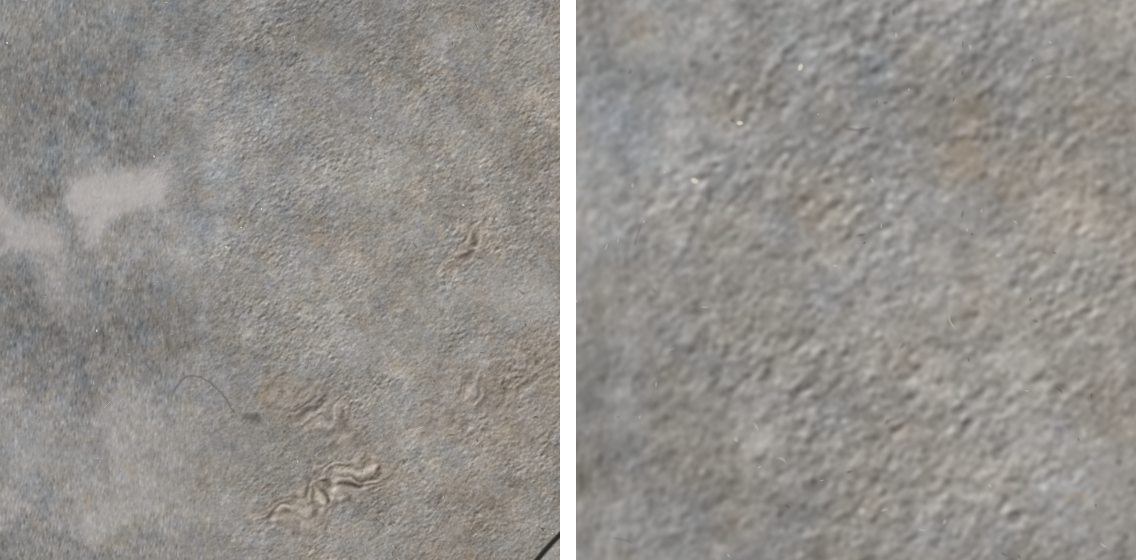
Left, the full canvas; right, a detail of the centre.
Reproduce this texture procedurally as a three.js fragment shader.

```glsl
// Worn grey concrete: cool and dusty at left, brown, chipped and pitted at lower right.
// Cellular bump noise gives mottling, brushed grain and embossed relief;
// soft capsules shape the dust, and jittered cells scatter pits and glints.
varying vec2 vUv;

const vec3 COOL_GREY = vec3(0.545, 0.543, 0.538);
const vec3 WARM_GREY = vec3(0.570, 0.548, 0.520);
const vec3 DUST = vec3(0.720, 0.700, 0.690);
const vec3 CLAY = vec3(0.600, 0.540, 0.475);
const vec3 TAN = vec3(0.670, 0.600, 0.500);
const vec3 PIT = vec3(0.300, 0.275, 0.255);
const vec3 GLINT = vec3(0.860, 0.840, 0.780);
const float MOTTLE = 0.038;
const float GRAIN = 0.072;
const float RELIEF = 0.062;
const float CHIP_DEPTH = 0.190;
const float SLANT = 0.65;
const vec2 LIGHT = vec2(-0.6, 0.8);

vec3 hash3(vec2 p) {
  vec3 q = fract(p.xyx * vec3(0.1031, 0.1030, 0.0973));
  q += dot(q, q.yxz + 33.33);
  return fract((q.xxy + q.yzz) * q.zyx);
}

vec2 turn(vec2 p, float a) {
  float c = cos(a), s = sin(a);
  return vec2(c * p.x + s * p.y, c * p.y - s * p.x);
}

// Signed cellular noise: one soft random bump per cell, mean zero
float bumps(vec2 p) {
  vec2 cell = floor(p);
  float sum = 0.0;
  for (int j = -1; j <= 1; j++) {
    for (int i = -1; i <= 1; i++) {
      vec2 c = cell + vec2(float(i), float(j));
      vec3 h = hash3(c + 57.0);
      vec2 d = p - c - h.xy;
      float w = max(0.0, 1.0 - dot(d, d));
      sum += w * w * w * (2.0 * h.z - 1.0);
    }
  }
  return sum;
}

float layers(vec2 p) {
  float sum = 0.0, amp = 1.0;
  for (int i = 0; i < 4; i++) {
    sum += amp * bumps(p);
    p = turn(p, 0.9) * 2.3 + 7.0;
    amp *= 0.92;
  }
  return sum;
}

// Irregular spots of varied size in a share of the cells
float spots(vec2 p, float scale, float chance, float radius, float soft) {
  vec2 q = p * scale;
  vec3 h = hash3(floor(q) + scale);
  float pick = hash3(floor(q) + 3.0 * scale).x;
  float r = radius * mix(0.5, 1.0, h.z);
  vec2 d = turn(fract(q) - mix(vec2(0.3), vec2(0.7), h.xy), 6.0 * h.z);
  return step(pick, chance) * (1.0 - smoothstep(r * (1.0 - soft), r, length(d * vec2(1.0, 1.5))));
}

float capsule(vec2 p, vec2 a, vec2 b) {
  vec2 v = b - a;
  return length(p - a - v * clamp(dot(p - a, v) / dot(v, v), 0.0, 1.0));
}

float smear(vec2 p, vec2 a, vec2 b, float width) {
  return 1.0 - smoothstep(0.15 * width, width, capsule(p, a, b));
}

// Slope towards the light of bumps stretched along the slant
float emboss(vec2 p, vec2 scale, float reach) {
  return bumps(turn(p, SLANT) * scale) - bumps(turn(p + reach * LIGHT, SLANT) * scale);
}

void main() {
  vec2 p = vUv;
  float mottle = layers(p * 6.0);
  float fine = bumps(p * 95.0 + 11.0);
  vec2 warp = vec2(bumps(p * 13.0), bumps(p * 13.0 + 40.0));
  vec2 crumble = vec2(bumps(p * 45.0 + 5.0), bumps(p * 45.0 + 80.0));
  vec2 q = p + 0.026 * warp + 0.009 * crumble + 0.004 * fine;

  // Broad tone and mottling
  float warm = smoothstep(-0.25, 0.85, p.x - 0.45 * p.y + 0.10 * warp.x);
  vec3 col = mix(COOL_GREY, WARM_GREY, warm) + MOTTLE * mottle;
  col += vec3(0.010, 0.001, -0.011) * (bumps(p * 22.0 + 20.0) + crumble.x);
  col -= 0.045 * smear(q, vec2(0.06, 0.39), vec2(0.25, 0.40), 0.15);
  col -= 0.030 * smear(q, vec2(0.10, 0.80), vec2(0.30, 0.95), 0.20);

  // Pale dust at left
  float dust = smear(q, vec2(0.14, 0.645), vec2(0.28, 0.675), 0.060);
  dust = max(dust, 0.9 * smear(q, vec2(0.17, 0.59), vec2(0.24, 0.66), 0.055));
  dust = max(dust, 0.8 * smear(q, vec2(-0.02, 0.60), vec2(0.08, 0.56), 0.065));
  dust = max(dust, 0.4 * smear(q, vec2(0.08, 0.54), vec2(0.12, 0.46), 0.070));
  dust = max(dust, 0.5 * smear(q, vec2(0.20, 0.24), vec2(0.25, 0.13), 0.080));
  dust = max(dust, 0.5 * smear(q, vec2(0.25, 0.13), vec2(0.16, 0.07), 0.065));
  dust = max(dust, 0.3 * smear(q, vec2(0.02, 0.17), vec2(0.30, 0.18), 0.160));
  dust = max(dust, 0.35 * smear(q, vec2(0.90, 0.50), vec2(0.95, 0.47), 0.070));
  col = mix(col, DUST, 0.85 * dust);

  // Brushed grain at left gives way to slanted relief at right
  float rough = smoothstep(0.20, 0.50, p.x + 0.15 * (p.y - 0.5));
  float brushed = bumps(turn(p, -0.15) * vec2(260.0, 120.0));
  float speckle = bumps(p * 250.0);
  float relief = emboss(p, vec2(110.0, 165.0), 0.0035);
  relief += 0.7 * emboss(p + 3.0, vec2(190.0, 250.0), 0.0025);
  float patchy = 1.0 + 0.6 * bumps(p * 18.0 + 60.0);
  col += GRAIN * (1.0 - 0.7 * dust) * mix(brushed + 0.3 * speckle, 0.65 * speckle, rough);
  col += RELIEF * relief * rough * patchy + 0.028 * fine * (1.0 - 0.7 * dust);

  // Brown chipped patches broken into small shaded ridges
  float chips = smear(q, vec2(0.49, 0.07), vec2(0.66, 0.16), 0.060);
  chips = max(chips, 0.7 * smear(q, vec2(0.50, 0.31), vec2(0.61, 0.25), 0.055));
  chips = max(chips, smear(q, vec2(0.81, 0.54), vec2(0.83, 0.59), 0.040));
  chips = max(chips, smear(q, vec2(0.59, 0.17), vec2(0.66, 0.19), 0.035));
  chips = max(chips, 0.5 * smear(q, vec2(0.84, 0.26), vec2(0.97, 0.32), 0.110));
  float chipLight = emboss(q, vec2(50.0, 95.0), 0.006);
  col = mix(col, CLAY, 0.4 * chips) + CHIP_DEPTH * chips * chipLight;
  col = mix(col, PIT, 0.5 * smear(q, vec2(0.812, 0.54), vec2(0.828, 0.56), 0.016));
  col = mix(col, PIT, 0.5 * smear(q, vec2(0.447, 0.24), vec2(0.460, 0.25), 0.015));

  // Tan stains, dark pits and bright glints
  col = mix(col, TAN, 0.30 * spots(q, 15.0, 0.10, 0.28, 0.6));
  float worn = smoothstep(0.35, 0.95, p.x - 0.6 * p.y);
  col = mix(col, PIT, 0.70 * worn * spots(q, 34.0, 0.20, 0.26, 0.8));
  col = mix(col, PIT, 0.35 * rough * spots(q, 75.0, 0.06, 0.30, 0.9));
  col = mix(col, GLINT, 0.40 * spots(q, 90.0, 0.035, 0.30, 0.9));
  col = mix(col, GLINT, 0.85 * spots(p, 31.0, 0.015, 0.11, 0.7));

  // Faint curved scratch and the dark joint in the corner
  vec2 s = p + 0.003 * warp + 0.0012 * fine;
  float x = s.x - 0.345;
  float bend = x < 0.0 ? 27.0 : 12.5;
  float arc = abs(s.y - 0.33 + bend * x * x) / sqrt(1.0 + 4.0 * bend * bend * x * x);
  float span = smoothstep(-0.042, -0.03, x) * (1.0 - smoothstep(0.07, 0.082, x));
  float scratch = span * (1.0 - smoothstep(0.0003, 0.0035, arc));
  scratch = max(scratch, 0.6 * smear(s, vec2(0.42, 0.20), vec2(0.40, 0.145), 0.0035));
  col = mix(col, PIT, 0.33 * scratch);
  col = mix(col, PIT * 0.6, smear(s, vec2(0.95, -0.01), vec2(1.01, 0.055), 0.007));

  gl_FragColor = vec4(clamp(col, 0.0, 1.0), 1.0);
}
```
